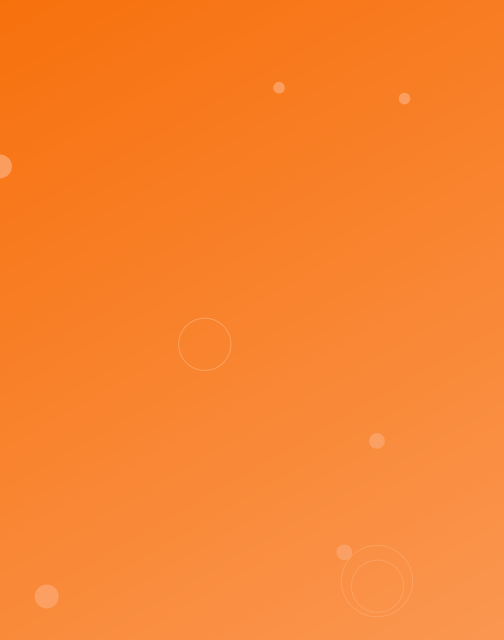
This background is drawn by a WebGL 1 fragment shader. Its source:

```glsl
precision highp float;
// Warm orange diagonal gradient with soft dots and fine outlined rings.

uniform vec2 u_resolution;

#define GRADIENT_ANGLE 0.5236
#define DOT_OPACITY 0.85
#define RING_OPACITY 0.62
#define RING_WIDTH 0.0014

const vec3 DEEP_ORANGE = vec3(0.968, 0.440, 0.050);
const vec3 SOFT_ORANGE = vec3(0.982, 0.590, 0.315);
const vec3 DOT_PEACH = vec3(0.985, 0.640, 0.415);
const vec3 RING_PEACH = vec3(0.990, 0.720, 0.520);

// Pixel coverage of the region where the signed distance is negative
float coverage(float distance, float pixel) {
  return clamp(0.5 - distance / pixel, 0.0, 1.0);
}

float disc(vec2 p, vec2 center, float radius, float pixel) {
  return coverage(length(p - center) - radius, pixel);
}

// A ring is an outer disc minus an inner one
float ring(vec2 p, vec2 center, float radius, float pixel) {
  return disc(p, center, radius + 0.5 * RING_WIDTH, pixel)
       - disc(p, center, radius - 0.5 * RING_WIDTH, pixel);
}

// Linear gradient from the top left corner to the bottom right one
vec3 background(vec2 p, float aspect) {
  vec2 direction = vec2(sin(GRADIENT_ANGLE), cos(GRADIENT_ANGLE));
  float span = dot(vec2(aspect, 1.0), direction);
  float t = dot(vec2(p.x, 1.0 - p.y), direction) / span;
  return mix(DEEP_ORANGE, SOFT_ORANGE, t);
}

void main() {
  // Lengths are in canvas heights
  float pixel = 1.0 / u_resolution.y;
  vec2 p = gl_FragCoord.xy * pixel;
  vec3 color = background(p, u_resolution.x * pixel);

  // Dots: one pair of centers per size, small to large
  vec4 pairs[3];
  pairs[0] = vec4(0.436, 0.863, 0.632, 0.846);
  pairs[1] = vec4(0.589, 0.311, 0.538, 0.137);
  pairs[2] = vec4(0.000, 0.740, 0.073, 0.068);
  float dots = 0.0;
  for (int i = 0; i < 3; i++) {
    float radius = 0.0058 + 0.0032 * exp2(float(i));
    dots = max(dots, disc(p, pairs[i].xy, radius, pixel));
    dots = max(dots, disc(p, pairs[i].zw, radius, pixel));
  }
  color = mix(color, DOT_PEACH, dots * DOT_OPACITY);

  // Rings: center, radius and strength
  vec4 rings[3];
  rings[0] = vec4(0.320, 0.462, 0.0408, 1.0);
  rings[1] = vec4(0.589, 0.092, 0.0557, 0.7);
  rings[2] = vec4(0.590, 0.084, 0.0408, 0.7);
  for (int i = 0; i < 3; i++) {
    float line = ring(p, rings[i].xy, rings[i].z, pixel);
    color = mix(color, RING_PEACH, line * rings[i].w * RING_OPACITY);
  }

  gl_FragColor = vec4(color, 1.0);
}
```
